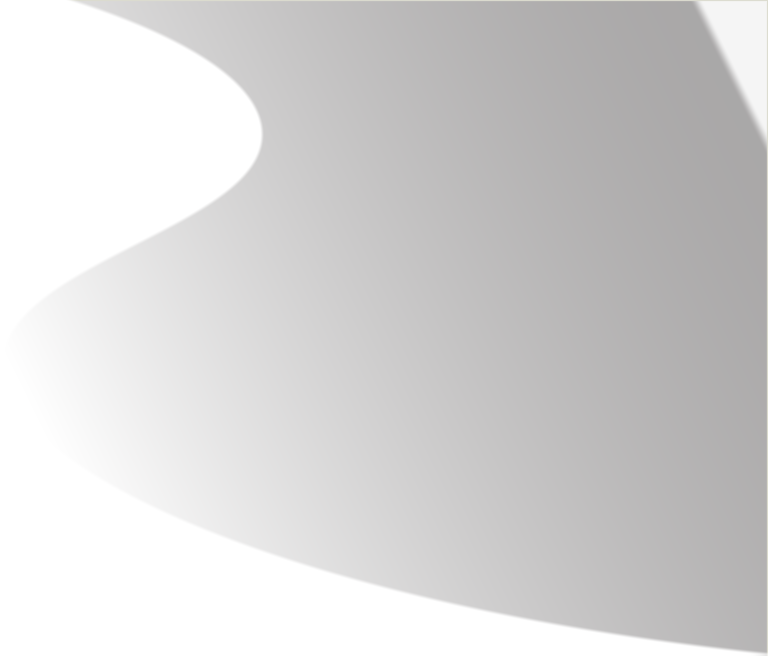
A WebGL 2 fragment shader for this background:

```glsl
#version 300 es
precision highp float;
// A grey sweep with an S-shaped left side on white, plus a pale corner.
// The outline is three cubic curves, each solved for the current height;
// the fill is one slanted gradient that levels off toward the dark side.

uniform vec2 u_resolution;
out vec4 fragColor;

const vec3 WHITE = vec3(1.0);
const vec3 DARK_GREY = vec3(0.664, 0.657, 0.658);
const vec3 CORNER_GREY = vec3(0.96);
const vec3 BORDER_TINT = vec3(0.86, 0.86, 0.81);

vec2 bezier(vec2 a, vec2 b, vec2 c, vec2 d, float t) {
  float s = 1.0 - t;
  return s * s * s * a + 3.0 * s * s * t * b + 3.0 * s * t * t * c + t * t * t * d;
}

vec2 bezierTangent(vec2 a, vec2 b, vec2 c, vec2 d, float t) {
  float s = 1.0 - t;
  return s * s * (b - a) + 2.0 * s * t * (c - b) + t * t * (d - c);
}

// Signed distance estimate to a descending curve, positive on its right
float curveSide(vec2 p, vec2 a, vec2 b, vec2 c, vec2 d) {
  float low = 0.0, high = 1.0;
  for (int i = 0; i < 18; i++) {
    float mid = 0.5 * (low + high);
    if (bezier(a, b, c, d, mid).y > p.y) low = mid;
    else high = mid;
  }
  float t = 0.5 * (low + high);
  vec2 tangent = normalize(bezierTangent(a, b, c, d, t));
  return (p.x - bezier(a, b, c, d, t).x) * abs(tangent.y);
}

// Signed distance to the line a-b, positive on the left of its direction
float lineSide(vec2 p, vec2 a, vec2 b) {
  vec2 dir = normalize(b - a);
  return dot(p - a, vec2(-dir.y, dir.x));
}

// Upper bulge, middle S-bend and long lower sweep
float outlineSide(vec2 p, vec2 size) {
  vec2 top = vec2(0.091, 1.0) * size;
  vec2 bulge = vec2(0.341, 0.795) * size;
  vec2 tip = vec2(0.003, 0.444) * size;
  vec2 tail = vec2(1.0, 0.003) * size;
  if (p.y > bulge.y)
    return curveSide(p, top, vec2(0.247, 0.942) * size, vec2(0.341, 0.871) * size, bulge);
  if (p.y > tip.y)
    return curveSide(p, bulge, vec2(0.341, 0.653) * size, vec2(0.003, 0.600) * size, tip);
  return curveSide(p, tip, vec2(0.003, 0.282) * size, vec2(0.384, 0.078) * size, tail);
}

vec3 sweepGradient(vec2 p) {
  float slant = p.x - 0.49 * (1.0 - p.y);
  float t = clamp((slant + 0.26) / 1.31, 0.0, 1.0);
  return mix(DARK_GREY, WHITE, pow(1.0 - t, 1.5));
}

void main() {
  // Canvas height is one unit
  vec2 p = gl_FragCoord.xy / u_resolution.y;
  vec2 size = vec2(u_resolution.x / u_resolution.y, 1.0);
  vec3 color = sweepGradient(p);

  // Pale corner with a soft slanted edge
  float corner = lineSide(p, vec2(0.906, 1.0) * size, vec2(1.0, 0.778) * size);
  color = mix(color, CORNER_GREY, smoothstep(-0.009, 0.009, corner));

  // Hairline along the top and right sides
  float border = min(size.x - p.x, size.y - p.y);
  color = mix(BORDER_TINT, color, smoothstep(0.0005, 0.0028, border));

  // White outside the outline
  color = mix(WHITE, color, smoothstep(-0.003, 0.004, outlineSide(p, size)));
  fragColor = vec4(color, 1.0);
}
```
